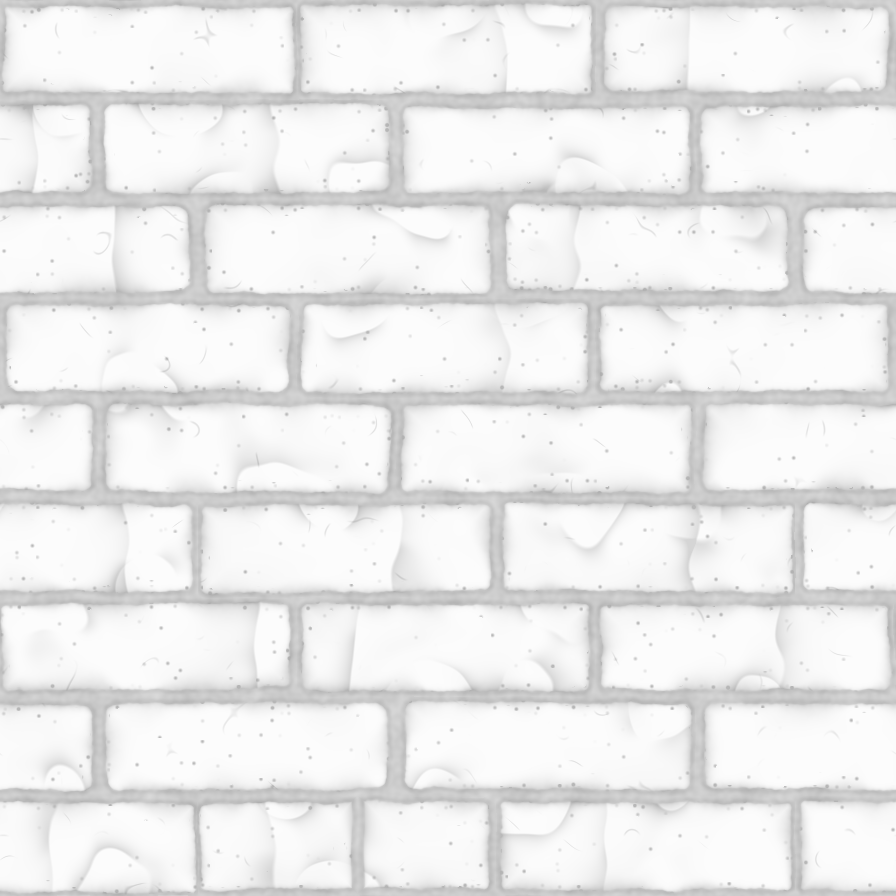
Write a Shadertoy shader that draws this texture map.

```glsl
#define ROWS 9.0          // courses down the canvas; also the width in course heights
#define BRICK_LENGTH 3.0  // brick pitch in course heights
#define JOINT 0.058       // half width of a mortar joint
#define CORNER 0.09       // corner radius of a brick
#define WOBBLE 0.035      // waviness of the courses
#define FACE_TONE 0.988
#define JOINT_TONE 0.765
#define EDGE_SHADE 0.17   // grey at the rim of a face
#define FLAW_SHADE 0.15   // grey of chips and creases
#define SPECK_GRID 14.0   // speck cells per course height

vec2 hash2(vec2 p) {
    vec3 q = fract(p.xyx * vec3(0.1031, 0.1030, 0.0973));
    q += dot(q, q.yzx + 33.33);
    return fract((q.xx + q.yz) * q.zy);
}

float cornerSlope(vec2 cell, vec2 offset, float period) {
    float angle = 6.2832 * hash2(mod(cell, period) + 7.0).x;
    return dot(vec2(cos(angle), sin(angle)), offset);
}

// Gradient noise that wraps at the canvas border; frequency is a whole number
float noise(vec2 p, float frequency) {
    p *= frequency;
    float period = ROWS * frequency;
    vec2 i = floor(p), f = fract(p), e = vec2(1, 0);
    vec2 w = f * f * f * (f * (f * 6.0 - 15.0) + 10.0);
    float low = mix(cornerSlope(i, f, period), cornerSlope(i + e, f - e, period), w.x);
    float high = mix(cornerSlope(i + e.yx, f - e.yx, period),
                     cornerSlope(i + 1.0, f - 1.0, period), w.x);
    return mix(low, high, w.y);
}

float roundedBox(vec2 p, vec2 halfSize, float radius) {
    vec2 q = abs(p) - halfSize + radius;
    return length(max(q, 0.0)) + min(max(q.x, q.y), 0.0) - radius;
}

// Sharp on one side, fading out on the other
float ledge(float s, float fade, float soft) {
    return smoothstep(-soft, soft, s) * exp(-max(s, 0.0) / fade);
}

// Curved chips at the rim and upright creases across the face
float flaws(vec2 local, vec2 id, vec2 p, float soft) {
    float patchy = smoothstep(-0.25, 0.3, noise(p + 3.7, 2.0));
    float bend = noise(p + 1.3, 2.0);
    float shade = 0.0;
    for (float k = 0.0; k < 3.0; k++) {
        vec2 a = hash2(id + 19.0 * k + 3.0), b = hash2(id + 31.0 * k + 11.0);
        vec2 centre = vec2(2.8 * (a.x - 0.5), a.y < 0.5 ? -0.5 : 0.5);
        float chip = length(local - centre) - mix(0.15, 0.45, b.x) + 0.22 * bend;
        shade += step(0.45, b.y) * patchy * ledge(chip, 0.09, soft);
    }
    vec2 c = hash2(id + 57.0);
    float crease = local.x - 2.2 * (c.x - 0.5) - 0.15 * bend;
    float side = c.y < 0.75 ? 1.0 : -1.0;
    return shade + step(0.5, c.y) * mix(0.4, 1.0, patchy) * ledge(side * crease, 0.13, soft);
}

float specks(vec2 p, float rim, float soft) {
    vec2 g = floor(p * SPECK_GRID);
    vec2 wrapped = mod(g, ROWS * SPECK_GRID);
    vec2 centre = (g + 0.25 + 0.5 * hash2(wrapped + 5.0)) / SPECK_GRID;
    vec2 pick = hash2(wrapped + 71.0);
    float present = step(0.97 - 0.3 * rim, pick.x);
    return present * pick.y * (1.0 - smoothstep(0.0, 0.012 + soft, length(p - centre)));
}

void mainImage(out vec4 fragColor, in vec2 fragCoord) {
    vec2 p = ROWS * fragCoord / iResolution.xy;
    float soft = max(0.018, ROWS / iResolution.y);

    // Courses step sideways by a third of a brick
    vec2 q = p + WOBBLE * vec2(noise(p, 2.0), noise(p + 4.5, 2.0));
    float row = floor(q.y);
    float along = q.x - mod(ROWS - 1.0 - row, 3.0) + 0.015;
    vec2 id = mod(vec2(floor(along / BRICK_LENGTH), row), vec2(3.0, ROWS));
    vec2 local = vec2(mod(along, BRICK_LENGTH) - 0.5 * BRICK_LENGTH, fract(q.y) - 0.5);

    // Brick outline with its own size, place and tilt
    vec2 size = hash2(id + 23.0), place = hash2(id + 41.0) - 0.5;
    vec2 halfSize = vec2(0.5 * BRICK_LENGTH, 0.5) - JOINT
                  - (size - 0.4) * vec2(0.05, 0.025);
    vec2 b = local - place * vec2(0.05, 0.02);
    b.y += 0.02 * place.x * b.x;
    float d = roundedBox(b, halfSize, CORNER * mix(0.5, 1.4, size.x));
    d += 0.018 * noise(p, 7.0) + 0.008 * noise(p, 19.0);
    if (id == vec2(0.0)) d = max(d, JOINT - abs(b.x - 0.13)); // one cut brick

    // Pale face with a grey rim, flaws, hairlines and specks
    float depth = max(-d, 0.0);
    float rimWidth = mix(0.015, 0.08, smoothstep(-0.4, 0.5, noise(p + 6.1, 2.0)));
    float face = FACE_TONE - EDGE_SHADE * exp(-depth / rimWidth);
    face -= 0.03 * smoothstep(0.05, 0.5, noise(p + 2.2, 1.0)) * exp(-depth / 0.25);
    face -= FLAW_SHADE * min(flaws(b, id, p, soft), 1.0);
    float hairline = 1.0 - smoothstep(0.0, 0.03 + soft, abs(noise(p + 5.4, 3.0)));
    face -= 0.1 * hairline * smoothstep(0.25, 0.45, noise(p + 0.8, 3.0));
    face -= 0.28 * specks(p, exp(-depth / 0.05), soft);

    // Mottled mortar, darkest where it meets the brick
    float mortar = JOINT_TONE + 0.06 * noise(p + 8.3, 3.0) + 0.04 * noise(p, 13.0);
    mortar += 0.04 * smoothstep(0.01, 0.06, d);
    float contact = exp(-abs(d) / 0.018) * smoothstep(-0.2, 0.4, noise(p + 1.9, 4.0));
    float tone = mix(max(face, 0.72), mortar, smoothstep(-soft, soft, d)) - 0.06 * contact;
    fragColor = vec4(vec3(clamp(tone, 0.0, 1.0)), 1.0);
}
```
